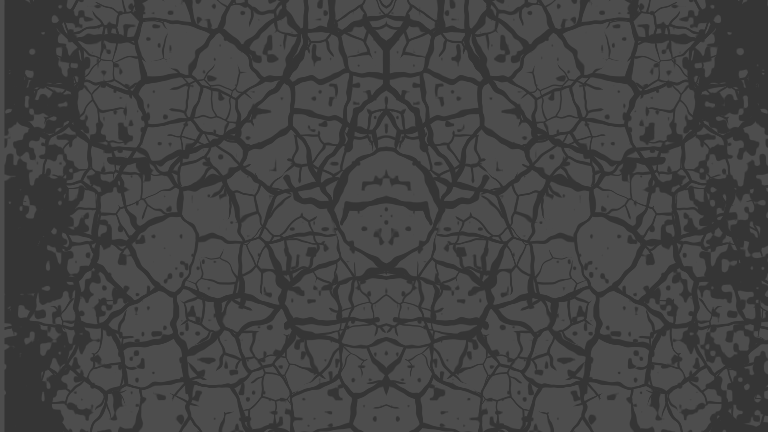
A WebGL 2 fragment shader for this texture:

```glsl
#version 300 es
precision highp float;
// Cracked dry ground in two flat greys, mirrored about a vertical axis.
// Warped Voronoi borders form the cracks, a few guided cracks shape the centre,
// and thresholded noise adds specks and the worn, dark side margins.
uniform vec2 u_resolution;
out vec4 fragColor;

#define GROUND vec3(0.302)
#define CRACK vec3(0.208)
#define AXIS_X 0.503
#define MARGIN_END 0.884
#define PLATE_SCALE 8.6
#define SPLIT_SCALE 16.0
#define PLATE_WIDTH 0.0052
#define SPLIT_WIDTH 0.0026
#define GUIDE_WIDTH 0.0062
#define SPECK_LEVEL 0.755

float hash(vec2 p) {
  return fract(sin(dot(p, vec2(127.1, 311.7))) * 43758.5);
}

vec2 hash2(vec2 p) {
  return vec2(hash(p), hash(p + 17.3));
}

float noise(vec2 p) {
  vec2 i = floor(p), f = fract(p);
  f = f * f * (3.0 - 2.0 * f);
  float low = mix(hash(i), hash(i + vec2(1, 0)), f.x);
  float high = mix(hash(i + vec2(0, 1)), hash(i + vec2(1, 1)), f.x);
  return mix(low, high, f.y);
}

// Distance to the nearest Voronoi border, in canvas heights
float cellBorder(vec2 p, float scale) {
  p *= scale;
  vec2 cell = floor(p), f = fract(p), nearest = vec2(0.0);
  float best = 9.0, border = 9.0;
  for (int y = -1; y <= 1; y++)
    for (int x = -1; x <= 1; x++) {
      vec2 o = vec2(x, y);
      vec2 r = o + 0.08 + 0.84 * hash2(cell + o) - f;
      if (dot(r, r) < best) { best = dot(r, r); nearest = r; }
    }
  for (int y = -2; y <= 2; y++)
    for (int x = -2; x <= 2; x++) {
      vec2 o = vec2(x, y);
      vec2 r = o + 0.08 + 0.84 * hash2(cell + o) - f;
      vec2 across = r - nearest;
      if (dot(across, across) > 1e-4)
        border = min(border, dot(0.5 * (r + nearest), normalize(across)));
    }
  return border / scale;
}

float segment(vec2 p, vec2 a, vec2 b) {
  vec2 ab = b - a;
  return length(p - a - ab * clamp(dot(p - a, ab) / dot(ab, ab), 0.0, 1.0));
}

float bend(vec2 p, vec2 a, vec2 b, vec2 c) {
  return min(segment(p, a, b), segment(p, b, c));
}

// Main cracks around the axis, on one half only
float guideCracks(vec2 p) {
  float d = bend(p, vec2(0.0, 0.65), vec2(0.07, 0.635), vec2(0.105, 0.57));
  d = min(d, bend(p, vec2(0.105, 0.57), vec2(0.127, 0.51), vec2(0.09, 0.445)));
  d = min(d, segment(p, vec2(0.09, 0.445), vec2(0.0, 0.38)));
  d = min(d, bend(p, vec2(0.0, 0.53), vec2(0.09, 0.525), vec2(0.1, 0.49)));
  d = min(d, bend(p, vec2(0.0, 0.805), vec2(0.06, 0.75), vec2(0.1, 0.66)));
  d = min(d, bend(p, vec2(0.0, 0.805), vec2(0.0, 0.895), vec2(0.05, 0.955)));
  d = min(d, bend(p, vec2(0.19, 1.0), vec2(0.197, 0.896), vec2(0.236, 0.815)));
  d = min(d, bend(p, vec2(0.236, 0.815), vec2(0.32, 0.745), vec2(0.4, 0.66)));
  d = min(d, bend(p, vec2(0.4, 0.66), vec2(0.52, 0.63), vec2(0.64, 0.625)));
  d = min(d, bend(p, vec2(0.127, 0.52), vec2(0.21, 0.53), vec2(0.225, 0.59)));
  d = min(d, bend(p, vec2(0.0, 0.38), vec2(0.1, 0.35), vec2(0.12, 0.265)));
  d = min(d, bend(p, vec2(0.02, 0.26), vec2(0.12, 0.265), vec2(0.23, 0.25)));
  return d;
}

float ink(float dist, float width, float pixel) {
  return 1.0 - smoothstep(-0.6 * pixel, 0.6 * pixel, dist - width);
}

void main() {
  vec2 p = gl_FragCoord.xy / u_resolution.y;
  float pixel = 1.0 / u_resolution.y;
  float side = p.x - AXIS_X * u_resolution.x / u_resolution.y;
  vec2 q = vec2(abs(side), p.y);

  // Ragged crack paths, kept straight on the axis
  vec2 wobble = vec2(noise(q * 15.0), noise(q * 15.0 + 31.0)) - 0.5;
  vec2 ragged = vec2(noise(q * 52.0 + 7.0), noise(q * 52.0 + 53.0)) - 0.5;
  vec2 w = q + (0.026 * wobble + 0.009 * ragged) * vec2(smoothstep(0.0, 0.05, q.x), 1.0);

  // Plates, broken thin splits and guided cracks; the central plate stays clear
  float swell = 0.45 + 1.1 * noise(q * 13.0 + 3.0);
  float clear = 1.0 - smoothstep(0.75, 1.1, length((q - vec2(0.0, 0.515)) / vec2(0.125, 0.14)));
  float gaps = 0.012 * smoothstep(0.48, 0.7, noise(q * 11.0 + 71.0));
  float dark = ink(cellBorder(w, PLATE_SCALE) + 0.02 * clear, PLATE_WIDTH * swell, pixel);
  dark = max(dark, ink(cellBorder(w + 4.7, SPLIT_SCALE) + gaps + 0.012 * clear, SPLIT_WIDTH * swell, pixel));
  dark = max(dark, ink(guideCracks(w), GUIDE_WIDTH * swell, pixel));

  // Worn margins: three bands of height, weaker on the right
  float left = step(side, 0.0);
  vec3 reach = (vec3(p.y) - vec3(0.94, 0.43, 0.07)) / vec3(0.2, 0.14, 0.14);
  float bands = min(1.0, dot(exp(-reach * reach), mix(vec3(0.9, 0.5, 0.3), vec3(1.0), left)));
  float edge = q.x + 0.1 * (noise(q * 12.0 + 19.0) - 0.5);
  float wear = 0.19 * smoothstep(0.45, 0.85, edge) + 0.46 * bands * smoothstep(0.66, 0.85, edge);
  float grain = 0.65 * noise(q * vec2(78.0, 66.0)) + 0.35 * noise(q * 34.0 + 11.0);
  float soft = 0.6 * fwidth(grain) + 0.01;
  dark = max(dark, smoothstep(-soft, soft, grain - SPECK_LEVEL + wear));

  // Plain strip past the mirrored sheet
  dark *= 1.0 - smoothstep(-pixel, pixel, q.x - MARGIN_END) * left;
  fragColor = vec4(mix(GROUND, CRACK, dark), 1.0);
}
```
